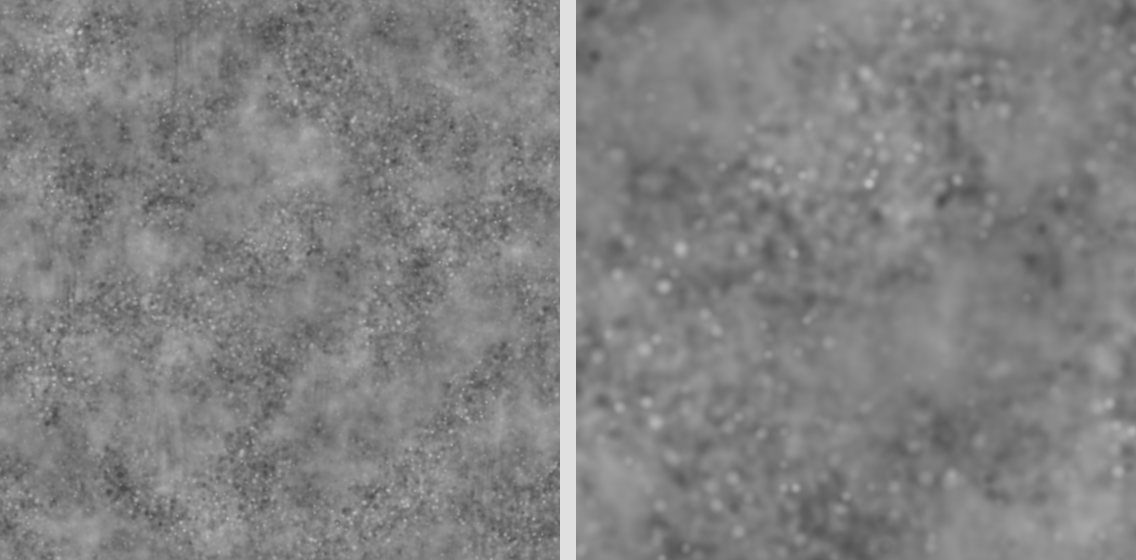
Left, the full canvas; right, a detail of the centre.
Give the GLSL for this texture, as a WebGL 2 fragment shader.

```glsl
#version 300 es
precision highp float;
// Soft grey mottled stone: cloudy patches, dark round spots, fine pale specks and faint streaks.
uniform vec2 u_resolution;
out vec4 fragColor;

// Integer hash of a lattice cell, wrapped to the period so that everything tiles.
vec3 hash(vec2 cell, vec2 period, float seed) {
    uvec3 v = uvec3(uvec2(mod(cell, period)), uint(seed));
    v = v * 1664525u + 1013904223u;
    v.x += v.y * v.z; v.y += v.z * v.x; v.z += v.x * v.y;
    v ^= v >> 16u;
    v.x += v.y * v.z; v.y += v.z * v.x; v.z += v.x * v.y;
    return vec3(v >> 8u) / 16777216.0;
}

float slope(vec2 cell, vec2 offset, vec2 period, float seed) {
    float angle = 6.28319 * hash(cell, period, seed).x;
    return dot(vec2(cos(angle), sin(angle)), offset);
}

// Periodic gradient noise, about -0.7 to 0.7.
float noise(vec2 uv, vec2 period, float seed) {
    vec2 p = uv * period, cell = floor(p), f = p - cell;
    vec2 w = f * f * f * (f * (f * 6.0 - 15.0) + 10.0);
    vec2 e = vec2(1.0, 0.0);
    return mix(
        mix(slope(cell, f, period, seed), slope(cell + e, f - e, period, seed), w.x),
        mix(slope(cell + e.yx, f - e.yx, period, seed), slope(cell + 1.0, f - 1.0, period, seed), w.x),
        w.y);
}

// Scattered soft round dots, one per cell, with random size and strength.
float dots(vec2 uv, float count, float rarity, float seed) {
    vec2 p = uv * count, cell = floor(p);
    float sum = 0.0;
    for (int y = -1; y <= 1; y++) {
        for (int x = -1; x <= 1; x++) {
            vec2 c = cell + vec2(x, y);
            vec3 h = hash(c, vec2(count), seed);
            vec2 d = p - c - h.xy;
            float radius = mix(0.4, 0.75, fract(h.z * 37.0));
            float fall = max(0.0, 1.0 - dot(d, d) / (radius * radius));
            sum += pow(h.z, rarity) * fall * fall;
        }
    }
    return sum;
}

void main() {
    vec2 uv = gl_FragCoord.xy / u_resolution;
    vec2 warp = vec2(noise(uv, vec2(14.0), 1.0), noise(uv, vec2(14.0), 2.0));
    vec2 bent = uv + 0.016 * warp;

    // Cloudy patches
    float clouds = 0.085 * noise(bent, vec2(5.0), 3.0)
                 + 0.115 * noise(bent, vec2(10.0), 4.0)
                 + 0.095 * noise(bent, vec2(21.0), 5.0)
                 + 0.075 * noise(bent, vec2(43.0), 6.0);

    // Dark round spots, gathered in some regions
    float spotty = smoothstep(-0.3, 0.2, noise(uv, vec2(4.0), 7.0));
    float spots = spotty * dots(uv + 0.005 * warp, 25.0, 2.5, 8.0);

    // Grain is strongest in the darker areas and leaves the pale ones smoother
    float rough = noise(bent, vec2(6.0), 9.0) - 3.5 * clouds + 0.5 * spots;
    float grainy = mix(0.25, 1.0, smoothstep(-0.4, 0.4, rough));
    float grain = 0.115 * noise(uv, vec2(75.0), 10.0) + 0.075 * noise(uv, vec2(128.0), 11.0);
    float pale = 0.18 * dots(uv, 104.0, 4.0, 12.0) + 0.13 * dots(uv, 47.0, 16.0, 13.0);
    float dark = 0.12 * dots(uv, 82.0, 4.0, 14.0);

    // Faint upright streaks in a few patches
    float streaky = smoothstep(0.1, 0.45, noise(uv, vec2(5.0), 15.0));
    float streaks = 0.08 * streaky * noise(bent, vec2(105.0, 11.0), 16.0);

    float grey = 0.504 + clouds - 0.085 * spots + grainy * (grain + pale - dark) + streaks;
    fragColor = vec4(vec3(clamp(grey, 0.3, 0.74)), 1.0);
}
```
